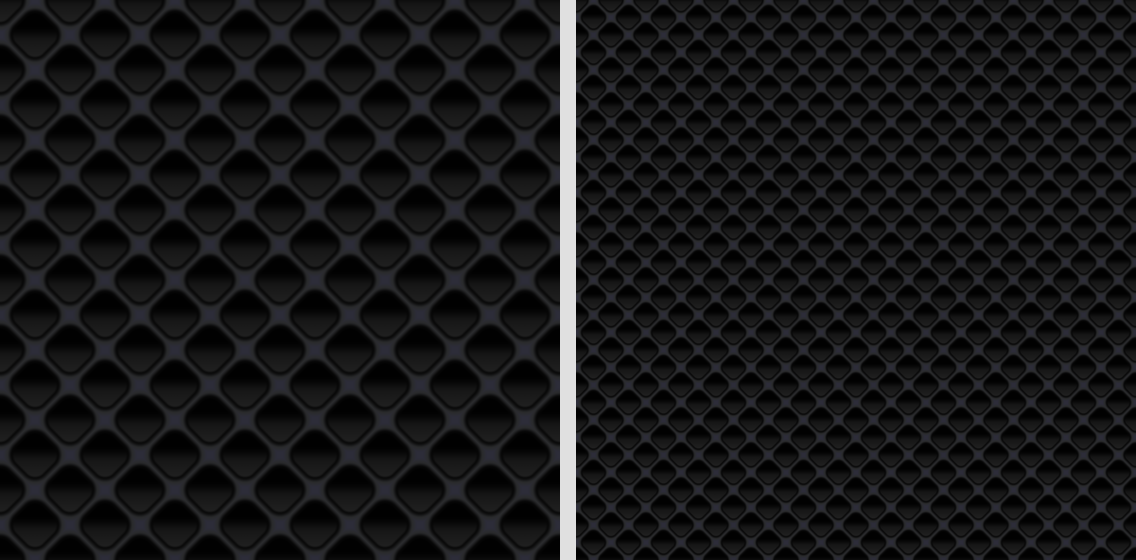
Left: one tile. Right: repeated 2 by 2.
A WebGL 1 fragment shader for this pattern:

```glsl
precision highp float;

uniform vec2 u_resolution;

#define REPEATS 8.0
#define HOLE_HALF 0.285
#define HOLE_ROUND 0.18
#define RIM_WIDTH 0.03
#define STRAND_SOFT 0.066
#define HOLE_TOP vec3(0.004)
#define HOLE_MIDDLE vec3(0.075)
#define HOLE_BOTTOM vec3(0.125)
#define RIM_COLOR vec3(0.025)
#define STRAND_COLOR vec3(0.165, 0.168, 0.175)
#define NODE_COLOR vec3(0.175, 0.175, 0.225)

float roundedBox(vec2 p, float halfSide, float radius) {
  vec2 q = abs(p) - halfSide + radius;
  return length(max(q, 0.0)) + min(max(q.x, q.y), 0.0) - radius;
}

// Offset from the nearest hole centre, in axes turned by 45 degrees.
vec2 diagonalCell(vec2 p) {
  vec2 turned = vec2(p.x + p.y, p.x - p.y);
  return (fract(turned + 0.5) - 0.5) * 0.70710678;
}

void main() {
  vec2 p = gl_FragCoord.xy / u_resolution * REPEATS;
  float pixel = REPEATS / min(u_resolution.x, u_resolution.y);

  vec2 cell = diagonalCell(p);
  float height = (cell.x - cell.y) * 0.70710678;
  float d = roundedBox(cell, HOLE_HALF, HOLE_ROUND);

  // Hollow: black above, a quick rise at the middle, then a slow one below.
  float middle = 1.0 - smoothstep(-0.09, 0.13, height);
  float bottom = clamp(-height / 0.3, 0.0, 1.0);
  vec3 color = mix(HOLE_TOP, HOLE_MIDDLE, middle);
  color += (HOLE_BOTTOM - HOLE_MIDDLE) * bottom;

  // Dark rim around the hollow.
  float rim = smoothstep(-RIM_WIDTH - pixel * 0.5, 0.005, d);
  color = mix(color, RIM_COLOR, rim * 0.85);

  // Raised strands, with bluish pads where they cross.
  float strand = smoothstep(0.005 - pixel * 0.5, STRAND_SOFT + pixel * 0.5, d);
  float node = smoothstep(0.06, 0.14, d);
  color = mix(color, mix(STRAND_COLOR, NODE_COLOR, node), strand);

  gl_FragColor = vec4(color, 1.0);
}
```
